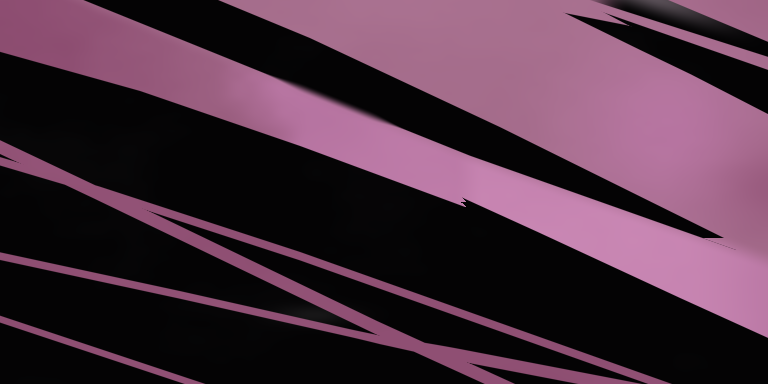
A Shadertoy shader for this background:

```glsl
const vec3 INK = vec3(0.015, 0.012, 0.016);
const vec3 SMOKE = vec3(0.36, 0.32, 0.35);
const vec3 PLUM = vec3(0.56, 0.31, 0.45);
const vec3 MAUVE = vec3(0.655, 0.435, 0.555);
const vec3 ORCHID = vec3(0.72, 0.46, 0.635);
const vec3 PINK = vec3(0.785, 0.525, 0.70);
const float GRAIN = 0.045;      // strength of the painted mottling
const float FRINGE = 0.012;     // softness of the dry brush edge
const float BREAK_X = 1.20;     // where the broad band changes stroke

float hash(vec2 p) {
    p = fract(p * vec2(0.1031, 0.1130));
    p += dot(p, p.yx + 33.33);
    return fract((p.x + p.y) * p.x * 91.7);
}

float noise(vec2 p) {
    vec2 i = floor(p), f = fract(p);
    f = f * f * (3.0 - 2.0 * f);
    return mix(mix(hash(i), hash(i + vec2(1, 0)), f.x),
               mix(hash(i + vec2(0, 1)), hash(i + vec2(1, 1)), f.x), f.y);
}

float fbm(vec2 p) {
    float sum = 0.0, gain = 0.5;
    for (int i = 0; i < 4; i++) {
        sum += gain * noise(p);
        p = p * 2.03 + 7.1;
        gain *= 0.5;
    }
    return sum;
}

// Antialiased coverage, one where d is positive
float fill(float d) {
    float w = 0.75 / iResolution.y;
    return smoothstep(-w, w, d);
}

float line(float x, vec2 a, vec2 b) {
    return mix(a.y, b.y, (x - a.x) / (b.x - a.x));
}

// Height of a path through four points, extended past both ends
float path(float x, vec2 a, vec2 b, vec2 c, vec2 d) {
    return x < b.x ? line(x, a, b) : x < c.x ? line(x, b, c) : line(x, c, d);
}

float stripe(vec2 p, float height, float halfWidth) {
    return fill(halfWidth - abs(p.y - height));
}

float glow(vec2 p, vec2 centre, vec2 size) {
    vec2 q = (p - centre) / size;
    return exp(-dot(q, q));
}

void mainImage(out vec4 fragColor, in vec2 fragCoord) {
    vec2 p = fragCoord / iResolution.y;
    float x = p.x;

    // Edges of the broad band and of the long wedge above it
    float bandLeft = path(x, vec2(0, 0.865), vec2(0.365, 0.763), vec2(0.781, 0.620), vec2(1.211, 0.461));
    float bandRight = path(x, vec2(1.211, 0.482), vec2(1.4, 0.396), vec2(1.771, 0.224), vec2(2, 0.120));
    float bandTop = path(x, vec2(0.221, 1), vec2(0.703, 0.805), vec2(1.224, 0.596), vec2(1.922, 0.349));
    float wedgeTop = path(x, vec2(0.568, 1), vec2(0.807, 0.901), vec2(1.302, 0.669), vec2(1.896, 0.375));

    // Painted tones: upper field, then the brighter band
    float mottle = fbm(p * vec2(3.0, 5.0) + 2.0);
    float drift = (mottle - 0.47) * 0.25;
    vec3 field = mix(MAUVE, ORCHID, 0.95 * glow(p, vec2(1.75, 0.66), vec2(0.24, 0.22)));
    field = mix(field, PLUM, 0.65 * glow(p, vec2(2.02, 0.52), vec2(0.16, 0.12)));
    field = mix(field, PLUM, 0.3 * glow(p, vec2(2.0, 1.0), vec2(0.3, 0.15)));
    vec3 band = mix(PLUM, MAUVE, 0.5 * smoothstep(0.0, 0.6, x + drift));
    band = mix(band, ORCHID, smoothstep(0.56, 0.78, x + drift));
    band = mix(band, PINK, 0.35 * smoothstep(0.8, 1.2, x));
    band = mix(band, PINK, smoothstep(BREAK_X - 0.02, BREAK_X + 0.06, x));
    band = mix(band, ORCHID, 0.7 * smoothstep(1.75, 2.0, x + drift));
    vec3 paint = mix(field, band, smoothstep(0.03, -0.03, p.y - bandTop));
    paint += GRAIN * (mottle - 0.47);

    // Dark ground below the band, torn where the strokes meet
    float tear = BREAK_X + 0.016 * fract((0.488 - p.y) / 0.014);
    float bandBottom = x < tear ? bandLeft : bandRight;
    float ground = fill(bandBottom - p.y);

    // Long wedge with a dry lower edge and a ragged tip
    float dry = 0.0005 + FRINGE * smoothstep(0.68, 0.8, x) * smoothstep(1.06, 0.96, x);
    float tip = 1.83 + 0.09 * fract((0.412 - p.y) / 0.032);
    float wedge = smoothstep(-dry - 0.003, dry, p.y - bandTop) * fill(wedgeTop - p.y) * fill((tip - x) * 0.4);

    // Split wedge at the upper right
    float under = path(x, vec2(1.471, 0.966), vec2(1.667, 0.870), vec2(1.8, 0.806), vec2(2, 0.703));
    float over = line(x, vec2(1.576, 0.966), vec2(2, 0.818));
    float lip = line(x, vec2(1.471, 0.966), vec2(1.654, 0.930));
    float prong = line(x, vec2(1.576, 0.966), vec2(1.646, 0.929));
    float split = fill(p.y - under) * fill(min(lip, over) - p.y);
    split = max(split, fill(p.y - prong) * fill(over - p.y));

    // Smoky streak in the corner
    float streakLow = line(x, vec2(1.536, 1), vec2(2, 0.852));
    float streakHigh = line(x, vec2(1.74, 1), vec2(2, 0.891));
    float streak = fill(p.y - streakLow) * fill(streakHigh - p.y) * smoothstep(1.5, 1.64, x);
    float smoke = smoothstep(0.0, 0.06, p.y - streakLow) * smoothstep(2.0, 1.68, x);

    vec3 color = mix(paint, mix(INK, SMOKE, smoke), streak);
    vec3 dark = INK + 0.012 * smoothstep(0.45, 0.75, mottle);
    dark += 0.07 * glow(p, vec2(0.82, 0.18), vec2(0.10, 0.025));
    color = mix(color, dark, max(ground, max(wedge, split)));

    // Crossing thin stripes
    float steep = path(x, vec2(0, 0.617), vec2(0.247, 0.500), vec2(0.982, 0.146), vec2(1.302, 0));
    float upper = path(x, vec2(0, 0.580), vec2(0.260, 0.503), vec2(0.781, 0.333), vec2(1.719, 0));
    float shallow = path(x, vec2(0, 0.333), vec2(0.469, 0.232), vec2(0.990, 0.115), vec2(1.589, 0));
    float corner = line(x, vec2(0, 0.169), vec2(0.508, 0));
    float swell = 0.010 + 0.006 * smoothstep(0.9, 1.2, x);
    float stripes = max(stripe(p, steep, 0.018), stripe(p, upper, 0.011));
    stripes = max(stripes, max(stripe(p, shallow, swell), stripe(p, corner, 0.009)));
    color = mix(color, PLUM + GRAIN * (mottle - 0.4), stripes);

    fragColor = vec4(color, 1.0);
}
```
